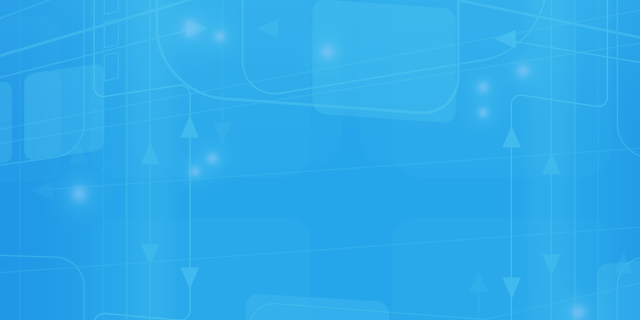
Write a Shadertoy shader that draws this background.

```glsl
// Bright blue technical backdrop: soft panels, thin rounded circuits, arrows
// and small lights. Shapes are distance functions on a grid 100 units high;
// paired parts are drawn once in coordinates folded about a vertical axis.

const vec3 DEEP  = vec3(0.125, 0.595, 0.900);
const vec3 MID   = vec3(0.150, 0.652, 0.918);
const vec3 LIGHT = vec3(0.340, 0.800, 0.945);
const vec3 SPARK = vec3(0.520, 0.770, 0.965);
const float AXIS = 109.6;      // fold line
const float RIGHT_DROP = 3.1;  // right half sits lower
const float THIN = 0.42;
const float THICK = 0.85;

// Loose lines: start and end, then width and opacity
const vec4 LINES[12] = vec4[](
    vec4(0, 82.6, 60, 100.3), vec4(0, 94.3, 16, 100.2), vec4(0, 75.8, 62, 91.4),
    vec4(0, 59.6, 200, 96.8), vec4(0, 55.2, 200, 86.5), vec4(12, 40.6, 200, 53.7),
    vec4(0, 14.8, 200, 29), vec4(143, 100, 200, 88.3), vec4(158, 87.5, 200, 80.5),
    vec4(151, 0, 200, 11.5), vec4(69.5, 100, 69.5, 58), vec4(149.5, 0, 149.5, 12));
const vec2 LINE_STYLE[12] = vec2[](
    vec2(THICK, 0.4), vec2(THIN, 0.35), vec2(THIN, 0.4), vec2(THIN, 0.25),
    vec2(THIN, 0.25), vec2(THIN, 0.2), vec2(THIN, 0.2), vec2(THICK, 0.4),
    vec2(THIN, 0.5), vec2(THIN, 0.2), vec2(THIN, 0.2), vec2(THIN, 0.2));

// Panels: centre and half size, then shear, corner radius and opacity
const vec4 PANELS[7] = vec4[](
    vec4(120, 80.9, 22.4, 17.9), vec4(20.1, 65, 12.5, 13.6), vec4(13.3, 64, 5.7, 13.2),
    vec4(-1, 61.8, 4.7, 12.6), vec4(99.2, -8, 22.4, 15), vec4(201.5, 3.7, 15, 15),
    vec4(4, 69, 15, 26));
const vec3 PANEL_STYLE[7] = vec3[](
    vec3(-0.07, 4, 0.28), vec3(0.14, 3, 0.26), vec3(0.14, 3, 0.1), vec3(0, 2.5, 0.25),
    vec3(-0.06, 4, 0.24), vec3(0.1, 3, 0.22), vec3(0, 6, 0.06));

// Arrows: position, quarter turns from up, opacity
const vec4 PAIRED_ARROWS[4] = vec4[](
    vec4(50.3, 60.4, 0, 0.5), vec4(62.7, 52.1, 0, 0.32),
    vec4(62.7, 20.3, 2, 0.32), vec4(50.3, 13, 2, 0.5));
const vec4 LOOSE_ARROWS[8] = vec4[](
    vec4(69.5, 58.3, 2, 0.16), vec4(149.5, 12.2, 0, 0.16), vec4(83.6, 91.1, 1, 0.25),
    vec4(157.8, 87.8, 1, 0.5), vec4(61.5, 91.1, 3, 0.45), vec4(13, 40.6, 1, 0.12),
    vec4(24.5, 52.3, 0, 0.12), vec4(194.8, 18, 0, 0.15));

// Lights: position and core radius
const vec3 LIGHTS[10] = vec3[](
    vec3(59.6, 91.1, 3.2), vec3(68.7, 88.6, 1.9), vec3(102.4, 83.8, 2.4), vec3(151, 72.7, 2),
    vec3(151, 64.8, 1.7), vec3(163.5, 77.9, 2.2), vec3(66.4, 50.5, 1.9), vec3(61, 46.4, 1.7),
    vec3(24.8, 39.4, 2.6), vec3(180.7, 2.3, 2.6));

float px;  // one pixel in grid units

float fill(float d) { return clamp(0.5 - d / px, 0.0, 1.0); }
float stroke(float d, float width) {
    return fill(abs(d) - 0.5 * width) * min(1.0, width / px);
}
// Rounded box with a vertical shear
float panel(vec2 p, vec2 halfSize, float shear, float radius) {
    p.y -= shear * p.x;
    vec2 q = abs(p) - halfSize + radius;
    return length(max(q, 0.0)) + min(max(q.x, q.y), 0.0) - radius;
}
float segment(vec2 p, vec2 a, vec2 b) {
    vec2 ab = b - a;
    return length(p - a - ab * clamp(dot(p - a, ab) / dot(ab, ab), 0.0, 1.0));
}
float arrow(vec2 p, float turns) {
    float a = turns * 1.5708, c = cos(a), s = sin(a);
    p = vec2(c * p.x + s * p.y, c * p.y - s * p.x);
    return max(-p.y - 3.4, dot(vec2(abs(p.x), p.y - 3.4), vec2(0.92, 0.392)));
}
// S-bend made of one rounded corner and its half-turn copy
float bend(vec2 d) {
    if (d.x < 0.0) d = -d;
    return panel(d - vec2(-45, 60), vec2(60), 0.0, 3.5);
}

void mainImage(out vec4 fragColor, in vec2 fragCoord) {
    px = 100.0 / iResolution.y;
    vec2 p = fragCoord / iResolution.xy * vec2(200, 100);
    float side = step(AXIS, p.x);
    vec2 m = vec2(abs(p.x - AXIS), p.y);
    vec2 q = m + vec2(0, RIGHT_DROP * side);

    // Ground: darker sides, paler top, two soft upright bands
    vec3 col = mix(MID, DEEP, smoothstep(66.0, 108.0, m.x));
    float band = smoothstep(51.0, 60.0, m.x) * (1.0 - smoothstep(64.0, 73.0, m.x));
    col = mix(col, LIGHT, 0.17 * band + 0.2 * smoothstep(55.0, 108.0, p.y));

    // Panels
    float veil = 0.055 * fill(panel(m - vec2(47.1, 1.8), vec2(34.4, 30), 0.0, 7.0))
               + 0.06 * fill(panel(m - vec2(47.1, 84.5), vec2(34.4, 40), 0.0, 9.0))
               + 0.045 * fill(panel(m - vec2(36.3, 87.7), vec2(33.7, 40), 0.0, 10.0));
    col = mix(col, LIGHT, veil);
    for (int i = 0; i < 7; i++) {
        vec3 s = PANEL_STYLE[i];
        col = mix(col, LIGHT, s.z * fill(panel(p - PANELS[i].xy, PANELS[i].zw, s.x, s.y)));
    }

    // Rounded circuits, paired uprights and stacked frames
    float ink = 0.42 * stroke(panel(p - vec2(96.1, 127.3), vec2(47.1, 60), -0.072, p.x < 96.1 ? 21.0 : 12.0), THICK);
    ink = max(ink, 0.42 * stroke(panel(p - vec2(123.2, 136.7), vec2(47.4, 60), 0.163, p.x < 123.2 ? 12.0 : 20.0), 0.55));
    ink = max(ink, 0.3 * stroke(panel(p - vec2(118, -27.3), vec2(40, 30), -0.075, 8.0), THIN));
    ink = max(ink, 0.4 * stroke(panel(m - vec2(103.3, 109.3), vec2(20, 60), -0.14, 9.0), THIN));
    ink = max(ink, 0.4 * stroke(panel(m - vec2(103.3, -40), vec2(20, 60), 0.03, 9.0), THIN));
    float x = q.x - 65.2;
    vec2 turn = q.y > 36.0 ? vec2(x, q.y - 71.6 + 0.15 * x) : vec2(x, 1.0 + 0.09 * x - q.y);
    ink = max(ink, 0.55 * stroke(bend(turn), THIN));
    ink = max(ink, 0.35 * max(stroke(m.x - 62.7, THIN), stroke(m.x - 70.0, THIN)));
    ink = max(ink, 0.13 * max(stroke(m.x - 77.3, THIN), stroke(m.x - 103.4, THIN)));
    for (int i = 0; i < 3; i++) {
        vec2 c = vec2(34.8, 79.2 + 10.4 * float(i));
        ink = max(ink, 0.35 * stroke(panel(p - c, vec2(2.2, 4), 0.2, 0.1), THIN));
    }
    for (int i = 0; i < 12; i++)
        ink = max(ink, LINE_STYLE[i].y * stroke(segment(p, LINES[i].xy, LINES[i].zw), LINE_STYLE[i].x));

    // Arrows
    for (int i = 0; i < 4; i++)
        ink = max(ink, PAIRED_ARROWS[i].w * fill(arrow(q - PAIRED_ARROWS[i].xy, PAIRED_ARROWS[i].z)));
    for (int i = 0; i < 8; i++)
        ink = max(ink, LOOSE_ARROWS[i].w * fill(arrow(p - LOOSE_ARROWS[i].xy, LOOSE_ARROWS[i].z)));
    col = mix(col, LIGHT, ink);

    // Lights with a wide halo
    for (int i = 0; i < 10; i++) {
        float r = length(p - LIGHTS[i].xy) / LIGHTS[i].z;
        col = mix(col, LIGHT, 0.25 * exp(-0.16 * r * r));
        col = mix(col, SPARK, 0.65 * exp(-1.1 * r * r));
    }
    fragColor = vec4(col, 1.0);
}
```
